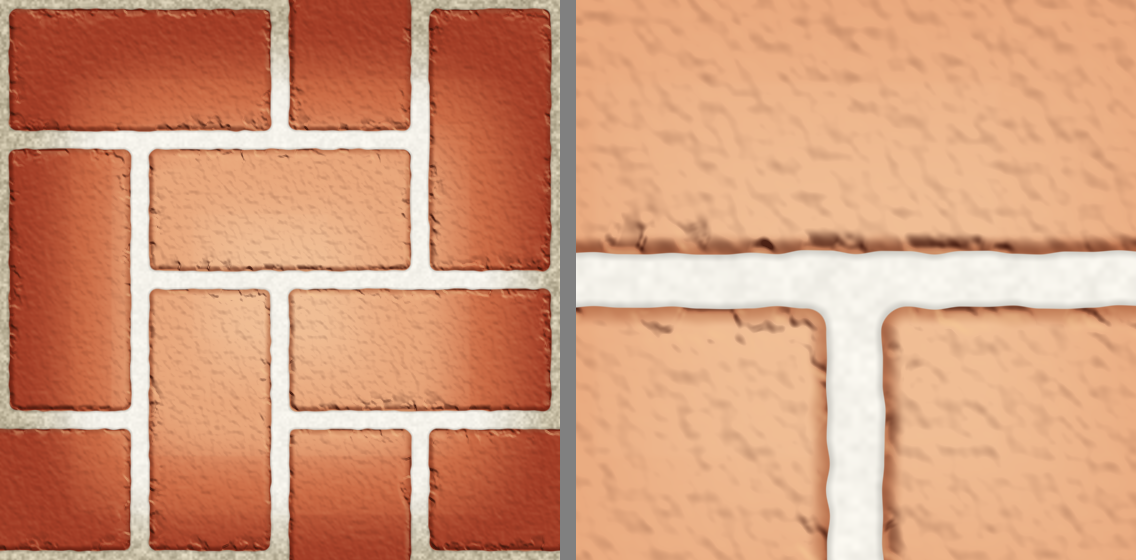
Left, the full canvas; right, a detail of the centre.
Give the GLSL for this texture, as a WebGL 2 fragment shader.

```glsl
#version 300 es
precision highp float;
// Herringbone brick paving with worn edges, pale mortar and a boxy central glow.

uniform vec2 u_resolution;
out vec4 outColor;

#define CELLS 4.0          // brick widths across the canvas
#define GAP 0.066          // half the mortar width, in cells
#define CORNER 0.055       // brick corner radius
#define GRAIN 0.011        // height of the fine surface grain
#define CHIP 0.042         // depth of the edge chips
#define CHIP_REACH 0.14    // how far chips eat into a brick
#define BEVEL 0.026        // height of the rounded rim
#define TERRACE 0.012      // strength of the boxy light steps

const vec3 GLOW = vec3(0.94, 0.74, 0.58);
const vec3 PALE = vec3(0.91, 0.65, 0.48);
const vec3 CLAY = vec3(0.80, 0.42, 0.27);
const vec3 RED = vec3(0.64, 0.24, 0.15);
const vec3 CRACK = vec3(0.24, 0.08, 0.04);
const vec3 CHIP_LIGHT = vec3(0.97, 0.79, 0.58);
const vec3 MORTAR = vec3(0.96, 0.95, 0.92);
const vec3 MORTAR_DIM = vec3(0.76, 0.72, 0.62);

float hash(vec2 p) {
    p = fract(p * vec2(0.1031, 0.1137));
    p += dot(p, p.yx + 33.33);
    return fract((p.x + p.y) * p.x * 17.3);
}

float noise(vec2 p) {
    vec2 i = floor(p), f = fract(p);
    f = f * f * (3.0 - 2.0 * f);
    return mix(mix(hash(i), hash(i + vec2(1, 0)), f.x),
               mix(hash(i + vec2(0, 1)), hash(i + vec2(1, 1)), f.x), f.y);
}

float fbm(vec2 p) {
    float sum = 0.0, amp = 0.55;
    for (int i = 0; i < 3; i++) {
        sum += amp * noise(p);
        p = mat2(1.6, 1.2, -1.2, 1.6) * p + 7.3;
        amp *= 0.5;
    }
    return sum;
}

// Signed distance to the brick owning this cell; negative inside
float brickDistance(vec2 p) {
    vec2 cell = floor(p);
    float k = mod(cell.x + cell.y + 1.0, 4.0);   // left, right, lower, upper half
    bool flat_ = k < 1.5;
    vec2 center = cell + (flat_ ? vec2(1.0 - k, 0.5) : vec2(0.5, 3.0 - k));
    vec2 size = (flat_ ? vec2(1.0, 0.5) : vec2(0.5, 1.0)) - GAP - CORNER;
    vec2 q = abs(p - center) - size;
    return length(max(q, 0.0)) + min(max(q.x, q.y), 0.0) - CORNER;
}

// Surface height: grain, rounded rim and patches of chipped edge
float relief(vec2 p) {
    float depth = -brickDistance(p);
    float grain = noise(p * 28.0 + 40.0) + 0.4 * noise(p * 53.0 + 90.0);
    float worn = smoothstep(0.25, 0.7, noise(p * 3.7 + 15.0));
    float reach = CHIP_REACH * (0.35 + 0.65 * worn);
    float edge = smoothstep(-0.01, 0.01, depth) * (1.0 - smoothstep(0.0, reach, depth));
    float chip = edge * smoothstep(0.42, 0.62, fbm(p * 13.0 + 60.0));
    return GRAIN * grain + BEVEL * smoothstep(-0.012, 0.035, depth) - CHIP * chip;
}

// Distance from the glow, with faint nested rectangular steps
float lightFalloff(vec2 uv) {
    vec2 a = uv - vec2(0.51, 0.475);
    a *= a;
    float t = 0.9 * sqrt(sqrt(dot(a, a)));
    for (int i = 0; i < 4; i++) {
        float n = float(i);
        vec2 q = abs(uv - vec2(0.465 + 0.027 * n, 0.506 - 0.012 * n));
        float box = max(q.x, q.y * 1.08) - 0.12 - 0.1 * n;
        t += TERRACE * smoothstep(-0.003, 0.003, box);
    }
    return t;
}

void main() {
    vec2 uv = gl_FragCoord.xy / u_resolution;
    vec2 p = uv * CELLS;
    float pixel = CELLS / u_resolution.y;
    float d = brickDistance(p) + 0.012 * (noise(p * 16.0) - 0.5);
    float t = lightFalloff(uv);

    // Slope lit from the upper right
    vec2 e = vec2(0.009, 0.0);
    vec2 slope = vec2(relief(p + e) - relief(p - e),
                      relief(p + e.yx) - relief(p - e.yx)) / (2.0 * e.x);
    float shade = -dot(slope, vec2(0.5, 0.86));

    // Brick: glow to deep red, darker rim, cracks and lit chips
    vec3 brick = mix(GLOW, PALE, smoothstep(0.05, 0.22, t));
    brick = mix(brick, CLAY, smoothstep(0.23, 0.37, t));
    brick = mix(brick, RED, smoothstep(0.34, 0.48, t));
    brick = mix(brick, brick * vec3(0.78, 0.62, 0.55), 1.0 - smoothstep(0.0, 0.05, -d));
    brick = mix(brick, CRACK, clamp(-shade * 0.42, 0.0, 0.9));
    brick = mix(brick, CHIP_LIGHT, clamp(shade * 0.25, 0.0, 0.5));

    // Mortar: bright near the middle, dim and gritty at the border
    float dim = smoothstep(0.34, 0.5, t);
    vec3 mortar = mix(MORTAR, MORTAR_DIM, dim);
    float grit = noise(p * 30.0 + 5.0) + noise(p * 55.0) - 1.0;
    mortar += grit * mix(0.035, 0.16, dim);
    mortar *= 1.0 - 0.14 * (1.0 - smoothstep(0.0, 0.022, d));

    outColor = vec4(mix(brick, mortar, smoothstep(-pixel, pixel, d)), 1.0);
}
```
